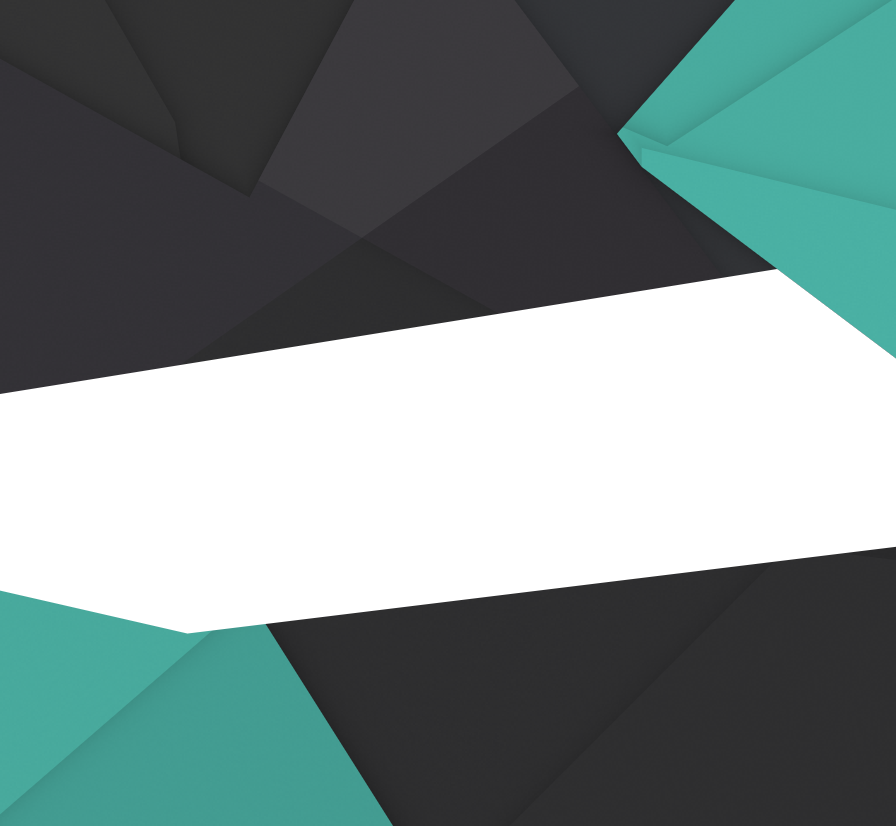
Give the GLSL for this background, as a WebGL 1 fragment shader.

```glsl
precision highp float;
uniform vec2 u_resolution;

const float ASPECT = 1.085;
const vec3 CHARCOAL = vec3(0.197, 0.197, 0.199);
const vec3 COAL = vec3(0.180, 0.180, 0.185);
const vec3 PLUM = vec3(0.200, 0.194, 0.212);
const vec3 DEEP_PLUM = vec3(0.190, 0.182, 0.198);
const vec3 ASH = vec3(0.232, 0.226, 0.240);
const vec3 SLATE = vec3(0.203, 0.209, 0.222);
const vec3 TEAL = vec3(0.285, 0.670, 0.620);
const vec3 BRIGHT_TEAL = vec3(0.290, 0.690, 0.640);
const vec3 DARK_TEAL = vec3(0.262, 0.612, 0.570);

float hash(vec2 cell) {
  return fract(sin(dot(cell, vec2(127.1, 311.7))) * 43758.5);
}

// Signed distance to the line a-b, positive on its left
float side(vec2 p, vec2 a, vec2 b) {
  vec2 d = normalize(b - a);
  return dot(p - a, vec2(-d.y, d.x));
}

float cover(float d) {
  return clamp(d * u_resolution.y + 0.5, 0.0, 1.0);
}

// Lays a sheet of paper that casts a soft shadow outside its edge
vec3 sheet(vec3 below, vec3 fill, float d, float shadow) {
  vec3 shaded = below * (1.0 - shadow * exp(min(d, 0.0) / 0.014));
  return mix(shaded, fill, cover(d));
}

vec3 upperDark(vec2 p) {
  float leftFold = min(side(p, vec2(0.212, 0.852), vec2(0.127, 1.0)),
                       side(p, vec2(0.219, 0.806), vec2(0.212, 0.852)));
  float belowRidge = side(p, vec2(0.302, 0.761), vec2(0.0, 0.929));
  float rightOfRidge = side(p, vec2(0.429, 1.0), vec2(0.302, 0.761));
  float aboveRise = side(p, vec2(0.219, 0.559), vec2(0.699, 0.894));
  float aboveFall = side(p, vec2(0.314, 0.781), vec2(0.603, 0.621));
  float slateSide = side(p, vec2(0.623, 1.0), vec2(0.747, 0.835));

  vec3 col = sheet(CHARCOAL, CHARCOAL * 1.02, leftFold, 0.16);
  col = sheet(col, PLUM, max(belowRidge, rightOfRidge), 0.18);
  col = mix(col, ASH, cover(min(rightOfRidge, min(aboveFall, aboveRise))));

  // Folds under the rising diagonal
  vec3 underside = sheet(COAL, DEEP_PLUM, aboveFall, 0.08);
  col = mix(col, underside, cover(-aboveRise));
  vec3 slate = SLATE * (1.0 - 0.15 * exp(-max(slateSide, 0.0) / 0.014));
  return mix(col, slate, cover(slateSide));
}

vec3 rightTeal(vec2 p) {
  float middle = max(side(p, vec2(1.085, 1.003), vec2(0.808, 0.823)),
                     side(p, vec2(0.808, 0.823), vec2(0.747, 0.849)));
  float lower = min(side(p, vec2(1.085, 0.746), vec2(0.777, 0.821)),
                    p.x - 0.777);
  vec3 col = sheet(TEAL, TEAL * 1.01, middle, 0.12);
  return sheet(col, BRIGHT_TEAL, lower, 0.09);
}

vec3 lowerArea(vec2 p) {
  float fold = side(p, vec2(0.932, 0.315), vec2(0.617, 0.0));
  float corner = side(p, vec2(1.028, 0.329), vec2(1.085, 0.322));
  vec3 col = sheet(COAL, COAL * 1.01, fold, 0.10);
  col = mix(col, COAL * 0.9, cover(corner) * step(1.028, p.x));

  float tealFold = side(p, vec2(0.0, 0.014), vec2(0.254, 0.234));
  float tealEdge = side(p, vec2(0.476, 0.0), vec2(0.322, 0.244));
  vec3 teal = sheet(DARK_TEAL, TEAL * 0.99, tealFold, 0.08);
  return sheet(col, teal, tealEdge, 0.20);
}

void main() {
  vec2 p = gl_FragCoord.xy / u_resolution * vec2(ASPECT, 1.0);

  // Upper sheets
  float tealSlope = side(p, vec2(0.777, 0.798), vec2(1.085, 0.566));
  float tealTip = min(side(p, vec2(0.890, 1.0), vec2(0.747, 0.838)),
                      side(p, vec2(0.747, 0.838), vec2(0.777, 0.798)));
  vec3 upper = sheet(upperDark(p), rightTeal(p), min(tealTip, tealSlope), 0.20);
  vec3 col = mix(lowerArea(p), upper, step(0.45, p.y));

  // Paper grain
  col += (hash(floor(p * 472.0)) - 0.5) * 0.006;

  // White band
  float bandTop = min(side(p, vec2(0.939, 0.674), vec2(0.0, 0.523)), -tealSlope);
  float bandBottom = min(side(p, vec2(0.0, 0.285), vec2(0.227, 0.233)),
                         side(p, vec2(0.227, 0.233), vec2(1.085, 0.338)));
  col = mix(col, vec3(1.0), cover(min(bandTop, bandBottom)));

  gl_FragColor = vec4(col, 1.0);
}
```
